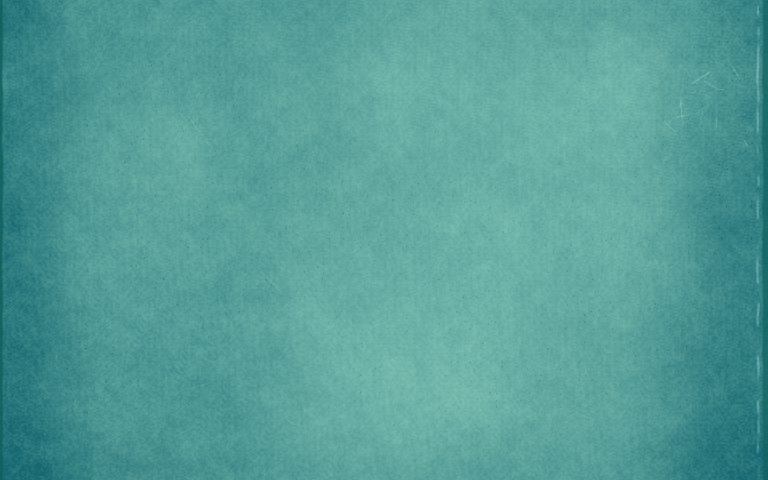
A Shadertoy shader for this texture:

```glsl
// Weathered teal paper with soft glows, dark side edges, grain and fine scratches

float hash(vec2 p) {
    return fract(sin(dot(p, vec2(127.1, 311.7))) * 43758.545);
}

float noise(vec2 p) {
    vec2 i = floor(p), f = fract(p);
    f = f * f * (3.0 - 2.0 * f);
    return mix(mix(hash(i), hash(i + vec2(1, 0)), f.x),
               mix(hash(i + vec2(0, 1)), hash(i + vec2(1, 1)), f.x), f.y);
}

float fbm(vec2 p) {
    float sum = 0.0, amp = 0.5;
    for (int i = 0; i < 5; i++) {
        sum += amp * noise(p);
        p = mat2(1.6, 1.2, -1.2, 1.6) * p + 7.3;
        amp *= 0.5;
    }
    return sum;
}

// Soft elliptical spot in 0..1 canvas coordinates
float glow(vec2 uv, vec2 center, vec2 radius) {
    vec2 d = (uv - center) / radius;
    return exp(-dot(d, d));
}

float segment(vec2 p, vec2 a, vec2 b) {
    vec2 pa = p - a, ba = b - a;
    return length(pa - ba * clamp(dot(pa, ba) / dot(ba, ba), 0.0, 1.0));
}

// Scattered hairlines inside the box that starts at corner
float scratches(vec2 p, vec2 corner, vec2 size, float seed, int count) {
    float sum = 0.0;
    for (int i = 0; i < count; i++) {
        vec2 id = vec2(float(i), seed);
        vec2 a = corner + size * vec2(hash(id), hash(id + 3.7));
        float angle = 6.283 * hash(id + 8.1);
        float reach = mix(0.02, 0.075, hash(id + 5.3));
        vec2 b = a + reach * vec2(cos(angle), sin(angle));
        float line = 1.0 - smoothstep(0.0003, 0.0022, segment(p, a, b));
        sum += line * mix(0.3, 1.0, hash(id + 11.9));
    }
    return sum * smoothstep(0.25, 0.65, noise(p * 70.0 + seed));
}

// Sparse dark flecks, at most one per cell
float flecks(vec2 p) {
    vec2 id = floor(p), f = fract(p) - 0.5;
    vec2 offset = 0.5 * vec2(hash(id + 2.3), hash(id + 6.1)) - 0.25;
    float spot = 1.0 - smoothstep(0.04, 0.17, length((f - offset) * vec2(1.0, 0.7)));
    return spot * step(0.86, hash(id + 9.4));
}

void mainImage(out vec4 fragColor, in vec2 fragCoord) {
    vec2 uv = fragCoord / iResolution.xy;
    vec2 p = fragCoord / iResolution.y;

    // Broad light, fading towards both sides
    float light = 0.06 + 0.44 * smoothstep(0.0, 0.14, uv.x) + 0.26 * smoothstep(0.1, 0.5, uv.x);
    light -= 0.58 * smoothstep(0.8, 1.0, uv.x);

    // Bright patches
    light += 0.20 * glow(uv, vec2(0.23, 0.74), vec2(0.08, 0.20));
    light += 0.13 * glow(uv, vec2(0.58, 0.70), vec2(0.15, 0.24));
    light += 0.16 * glow(uv, vec2(0.78, 0.77), vec2(0.11, 0.17));
    light += 0.17 * glow(uv, vec2(0.52, 0.20), vec2(0.12, 0.22));
    light += 0.12 * glow(uv, vec2(0.70, 0.38), vec2(0.16, 0.22));
    light += 0.10 * glow(uv, vec2(0.14, 0.40), vec2(0.07, 0.12));

    // Shaded patches, top and bottom
    light -= 0.13 * glow(uv, vec2(0.29, 0.84), vec2(0.05, 0.14));
    light -= 0.10 * glow(uv, vec2(0.26, 0.20), vec2(0.13, 0.18));
    light -= 0.22 * glow(uv, vec2(0.92, 0.08), vec2(0.15, 0.25));
    light -= 0.12 * glow(uv, vec2(0.04, 0.08), vec2(0.12, 0.25));
    light -= 0.10 * smoothstep(0.84, 1.0, uv.y);
    light -= 0.12 * smoothstep(0.14, 0.0, uv.y);

    // Cloudy stains, fibres and grain, rougher where the paper is dark
    float rough = mix(1.35, 0.8, clamp(light, 0.0, 1.0));
    light += rough * 0.36 * (fbm(p * 6.0) - 0.48);
    light += rough * 0.26 * (fbm(p * 34.0 + 19.0) - 0.48);
    light += 0.10 * (noise(p * vec2(170.0, 75.0)) - 0.5);
    light += rough * 0.26 * (noise(p * 300.0) - 0.5);
    light -= 0.28 * flecks(p * 75.0) * smoothstep(0.35, 0.7, noise(p * 5.0 + 4.0));

    // Faint hairlines everywhere, stronger ones at the upper right
    light += 0.16 * scratches(p, vec2(0.0), vec2(1.6, 1.0), 2.0, 34);
    light += 0.50 * scratches(p, vec2(1.38, 0.67), vec2(0.17, 0.20), 5.0, 15);

    // Colour ramp from deep to pale teal
    vec3 color = mix(vec3(0.17, 0.48, 0.495), vec3(0.445, 0.712, 0.668), clamp(light, -0.3, 1.12));

    // Worn dark borders with a pale crease on the right
    float wobble = 0.002 * (noise(vec2(3.0, p.y * 30.0)) - 0.5);
    float border = 1.0 - smoothstep(0.002, 0.005, uv.x + wobble);
    border = max(border, 0.8 * smoothstep(0.991, 0.995, uv.x + wobble));
    color = mix(color, vec3(0.06, 0.38, 0.37), 0.85 * border);
    float crease = 1.0 - smoothstep(0.0005, 0.0025, abs(uv.x + wobble - 0.987));
    crease *= smoothstep(0.3, 0.75, noise(vec2(8.0, p.y * 45.0)));
    color += crease * vec3(0.15, 0.13, 0.12);

    fragColor = vec4(color, 1.0);
}
```
